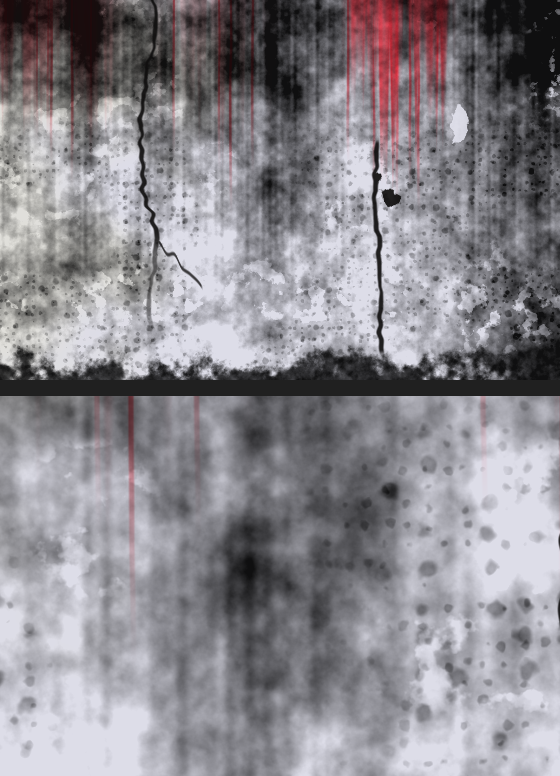
Top: the whole. Bottom: its middle third, enlarged.
Reproduce this texture procedurally as a Shadertoy shader.

```glsl
// Weathered concrete wall with vertical stains, red drips, cracks and a mossy foot.

float hash(vec2 p) {
    vec3 q = fract(vec3(p.xyx) * 0.1031);
    q += dot(q, q.yzx + 33.33);
    return fract((q.x + q.y) * q.z);
}

float noise(vec2 p) {
    vec2 i = floor(p), f = fract(p);
    f = f * f * (3.0 - 2.0 * f);
    return mix(mix(hash(i), hash(i + vec2(1, 0)), f.x),
               mix(hash(i + vec2(0, 1)), hash(i + vec2(1, 1)), f.x), f.y);
}

float fbm(vec2 p) {
    float sum = 0.0, amp = 0.52;
    for (int i = 0; i < 5; i++) {
        sum += amp * noise(p);
        p = mat2(1.6, 1.2, -1.2, 1.6) * p + 7.3;
        amp *= 0.5;
    }
    return sum;
}

float bump(float x, float centre, float width) {
    float d = (x - centre) / width;
    return exp(-d * d);
}

// Sideways wander of a crack
float jag(float t, float seed) {
    return 0.024 * (noise(vec2(t * 14.0, seed)) - 0.5)
         + 0.014 * (noise(vec2(t * 48.0, seed + 5.0)) - 0.5);
}

float between(float x, float a, float b, float soft) {
    return smoothstep(a - soft, a + soft, x) * (1.0 - smoothstep(b - soft, b + soft, x));
}

// Small round pits, one at most per grid cell
float pits(vec2 p, float scale) {
    vec2 cell = floor(p * scale);
    vec2 centre = 0.3 + 0.4 * vec2(hash(cell), hash(cell + 41.0));
    float radius = 0.1 + 0.2 * hash(cell + 17.0);
    float d = length(fract(p * scale) - centre) + 0.15 * (noise(p * scale * 5.0) - 0.5);
    return step(0.5, hash(cell + 73.0)) * (1.0 - smoothstep(radius - 0.1, radius + 0.08, d));
}

void mainImage(out vec4 fragColor, in vec2 fragCoord) {
    vec2 u = fragCoord / iResolution.xy;
    vec2 p = u * vec2(1.47, 1.0);
    float soft = 1.2 / iResolution.y;
    float cloud = fbm(p * 3.5 + 2.0);
    float rough = fbm(p * 17.0);
    float fine = fbm(p * 60.0 + 9.0);

    // Broad light and dark columns
    float tone = 0.63 + 0.13 * bump(u.x, 0.71, 0.07) + 0.05 * bump(u.x, 0.32, 0.08);
    tone -= 0.22 * bump(u.x, 0.145, 0.035) * smoothstep(0.1, 0.4, u.y);
    tone -= 0.25 * bump(u.x, 0.52, 0.075) * smoothstep(0.15, 0.5, u.y);
    tone -= 0.09 * bump(u.x, 0.485, 0.02);
    tone -= 0.31 * smoothstep(0.79, 0.97, u.x);
    tone -= 0.24 * smoothstep(0.5, 1.0, u.y);
    tone -= 0.3 * smoothstep(0.8, 1.0, u.y) * (1.0 - smoothstep(0.1, 0.26, u.x));

    // Mottling, soot blots and rain streaks
    tone += 0.6 * (cloud - 0.5) + 0.5 * (rough - 0.5) + 0.32 * (fine - 0.5);
    float soot = bump(u.x, 0.475, 0.025) * bump(u.y, 0.5, 0.045)
               + bump(u.x, 0.545, 0.025) * bump(u.y, 0.53, 0.05)
               + bump(u.x, 0.53, 0.03) * bump(u.y, 0.73, 0.06);
    tone -= 0.3 * soot * (0.4 + rough);
    float wideStreak = noise(vec2(p.x * 38.0, p.y * 1.3));
    float thinStreak = noise(vec2(p.x * 120.0, p.y * 2.4));
    float streaky = 0.35 + 0.65 * smoothstep(0.1, 0.6, u.y);
    tone += streaky * (0.2 * (wideStreak - 0.5) + 0.16 * (thinStreak - 0.5));

    // Pits and pale chipped paint
    float pitted = smoothstep(0.4, 0.6, noise(p * 5.0 + 3.0)) * (1.0 - smoothstep(0.55, 0.75, u.y));
    tone -= pitted * (0.2 * pits(p, 32.0) + 0.16 * pits(p + 0.37, 58.0));
    float chips = smoothstep(0.58, 0.66, fbm(p * 30.0 + 4.0));
    float chipZone = 0.9 * bump(u.y, 0.2, 0.07) * smoothstep(0.4, 0.6, noise(p * vec2(8.0, 5.0)))
                   + 0.5 * smoothstep(0.6, 0.75, noise(p * 7.0 + 20.0));
    tone += 0.28 * chips * min(chipZone, 1.0);
    float flake = length((p - vec2(1.203, 0.67)) * vec2(2.6, 1.0)) + 0.09 * (rough - 0.5) + 0.06 * (fine - 0.5);
    tone = mix(tone, 0.86, 0.9 * (1.0 - smoothstep(0.042, 0.052, flake)));

    // Crumbling dark corner and mossy foot
    float corner = smoothstep(0.93, 1.0, u.x + 0.12 * (rough - 0.5)) * smoothstep(0.6, 0.85, u.y);
    tone -= 0.25 * corner;
    tone += 0.4 * corner * smoothstep(0.58, 0.68, fine);
    float moss = 1.0 - smoothstep(0.015, 0.075, u.y + 0.16 * (rough - 0.5) + 0.07 * (fine - 0.5));
    tone = mix(tone, 0.1 + 0.3 * (fine - 0.35), 0.88 * moss);

    tone = clamp(0.48 + 1.12 * (tone - 0.48), 0.06, 0.88);
    vec3 warmGrey = vec3(1.0, 0.995, 0.97), coolGrey = vec3(0.985, 0.985, 1.035);
    vec3 col = tone * mix(warmGrey, coolGrey, smoothstep(0.1, 0.6, u.x + cloud - 0.4));

    // Red wash running down from the top edge
    float rightZone = between(u.x, 0.62, 0.805, 0.015);
    float zone = 0.55 * (1.0 - smoothstep(0.14, 0.25, u.x)) + 0.3 * bump(u.x, 0.38, 0.08) + rightZone;
    float run = noise(vec2(p.x * 55.0, 3.0)) * 0.6 + noise(vec2(p.x * 130.0, 8.0)) * 0.4;
    float red = zone * smoothstep(0.72, 1.0, u.y + 0.55 * (run - 0.5)) * (0.45 + 0.55 * thinStreak);
    col *= 1.0 - 0.45 * rightZone * smoothstep(0.75, 1.0, u.y) * smoothstep(0.45, 0.7, 1.0 - run);

    // Long thin drips
    for (int i = 0; i < 18; i++) {
        float k = float(i), h = hash(vec2(k, 5.0));
        float x = i % 3 == 0 ? 0.24 * h : i % 3 == 1 ? 0.62 + 0.18 * h : 0.02 + 0.44 * h;
        float tip = 0.42 + 0.35 * hash(vec2(k, 11.0));
        float d = abs(p.x - 1.47 * x - 0.003 * (noise(vec2(p.y * 9.0, k)) - 0.5));
        float line = 1.0 - smoothstep(0.001, 0.0025 + soft, d);
        red = max(red, 0.65 * line * smoothstep(tip, tip + 0.3, u.y));
    }
    vec3 blood = vec3(0.95, 0.15, 0.22) * (0.12 + (0.75 + 0.3 * rightZone) * tone);
    col = mix(col, blood, clamp(red, 0.0, 0.9));

    // Cracks: long left one, its branch, and the right one with two holes
    float leftPath = 1.47 * (0.261 - 0.017 * cos((p.y - 0.64) * 11.0) * smoothstep(0.1, 0.4, p.y)) + jag(p.y, 2.0);
    float width = 0.0005 + 0.003 * noise(vec2(p.y * 25.0, 6.0));
    float crack = (1.0 - smoothstep(width, width + 2.0 * soft, abs(p.x - leftPath)))
                * smoothstep(0.08, 0.2, p.y) * (0.55 + 0.45 * smoothstep(0.3, 0.4, p.y));
    float branchPath = 0.365 - 0.95 * (p.x - 0.41) + 1.5 * jag(p.x, 9.0);
    crack = max(crack, 0.85 * between(p.x, 0.41, 0.53, 0.004)
          * (1.0 - smoothstep(0.001, 0.002 + 2.0 * soft, abs(p.y - branchPath))));
    float rightPath = 0.99 - 0.02 * (p.y - 0.4) + 0.7 * jag(p.y, 14.0);
    crack = max(crack, between(p.y, 0.07, 0.63, 0.01)
          * (1.0 - smoothstep(width, width + 2.0 * soft, abs(p.x - rightPath))));
    for (int i = 0; i < 2; i++) {
        vec2 q = p - vec2(0.99, 0.53) - float(i) * vec2(0.032, -0.048);
        float hole = length(q * vec2(1.2, 0.8)) + 0.05 * (rough - 0.5) + 0.025 * (fine - 0.5);
        crack = max(crack, 1.0 - smoothstep(0.013, 0.015 + soft, hole));
    }
    col = mix(col, vec3(0.06, 0.055, 0.055), 0.92 * crack);

    fragColor = vec4(clamp(col, 0.0, 1.0), 1.0);
}
```
